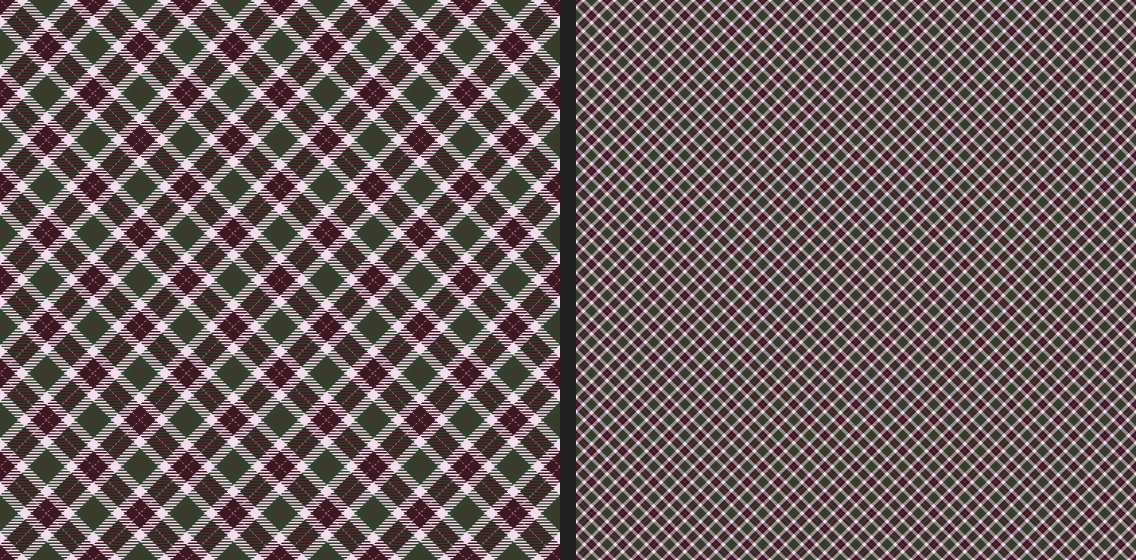
Left, the tile; right, the same tile 3 across and 3 down.
A Shadertoy shader for this pattern:

```glsl
// Diagonal twill tartan: maroon and green bands parted by pale stripes, with a fine pink overcheck.

const float REPEATS     = 6.0;   // setts across and down
const float THREADS     = 64.0;  // threads in one sett
const float TWILL_ROWS  = 32.0;  // horizontal twill ribs per sett
const float LINE_HALF   = 0.5;   // band limits, in threads from the maroon centre
const float MAROON_HALF = 10.5;
const float PALE_HALF   = 19.5;
const int   SAMPLES     = 4;     // antialiasing grid per side

const vec3 MAROON = vec3(0.235, 0.095, 0.135);
const vec3 PINK   = vec3(0.690, 0.440, 0.475);
const vec3 PALE   = vec3(0.945, 0.865, 0.920);
const vec3 GREEN  = vec3(0.185, 0.265, 0.185);
const vec3 OLIVE  = vec3(0.235, 0.220, 0.170);

// Colour of the thread at a position across the sett (period 1).
vec3 threadColor(float position) {
    float index = floor(position * THREADS + 0.5);
    float halfSett = 0.5 * THREADS;
    float d = abs(mod(index + halfSett, THREADS) - halfSett);
    if (d < LINE_HALF)   return PINK;
    if (d < MAROON_HALF) return MAROON;
    if (d < PALE_HALF)   return PALE;
    return mix(GREEN, OLIVE, smoothstep(PALE_HALF, halfSett, d));
}

// Warp and weft run along the diagonals; the twill ribs come out horizontal.
vec3 tartan(vec2 p) {
    bool warpOnTop = fract(p.y * TWILL_ROWS) < 0.5;
    return threadColor(warpOnTop ? p.x + p.y : p.x - p.y);
}

void mainImage(out vec4 fragColor, in vec2 fragCoord) {
    // Average a grid of samples over the pixel to smooth thread and rib edges.
    vec3 sum = vec3(0.0);
    for (int j = 0; j < SAMPLES; j++) {
        for (int i = 0; i < SAMPLES; i++) {
            vec2 offset = (vec2(i, j) + 0.5) / float(SAMPLES) - 0.5;
            sum += tartan((fragCoord + offset) / iResolution.xy * REPEATS);
        }
    }
    fragColor = vec4(sum / float(SAMPLES * SAMPLES), 1.0);
}
```
